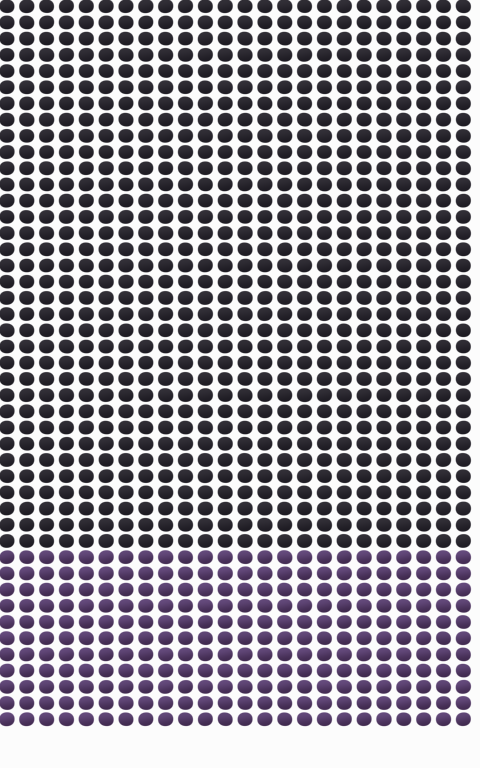
A Shadertoy shader for this pattern:

```glsl
float hash(vec2 p) {
    p = fract(p * vec2(0.1031, 0.1137));
    p += dot(p, p.yx + 33.3);
    return fract((p.x + p.y) * p.x * 17.0);
}

// Approximate distance to a slightly squared ellipse
float roundedDot(vec2 p, vec2 radius) {
    vec2 q = pow(abs(p) / radius, vec2(2.2));
    return (pow(q.x + q.y, 1.0 / 2.2) - 1.0) * min(radius.x, radius.y);
}

void mainImage(out vec4 fragColor, in vec2 fragCoord) {
    // Canvas heights, measured from the top left
    vec2 p = vec2(fragCoord.x, iResolution.y - fragCoord.y) / iResolution.y;
    float pixel = 1.0 / iResolution.y;

    // Grid of 24 columns and 45 rows
    vec2 pitch = vec2(0.02584, 0.0211);
    vec2 first = vec2(0.0090, 0.0081);
    vec2 cell = clamp(floor((p - first) / pitch + 0.5), vec2(0.0), vec2(23.0, 44.0));
    vec2 local = p - first - cell * pitch;

    // Small differences in outline and tilt between dots
    float vary = hash(cell + 3.0) - 0.5;
    float tilt = 0.12 * (hash(cell + 71.0) - 0.5);
    local.y += local.x * tilt;
    vec2 radius = vec2(0.0098, 0.0089) * (1.0 + 0.03 * vary);
    float dist = roundedDot(local, radius);

    // Soft light from above, with a darker lower rim
    vec2 q = local / radius;
    float shade = smoothstep(-0.9, 1.0, q.y + 0.2 * q.x);
    vec3 charcoal = mix(vec3(0.19, 0.18, 0.21), vec3(0.12, 0.11, 0.14), shade);
    vec3 purple = mix(vec3(0.38, 0.28, 0.47), vec3(0.26, 0.17, 0.32), shade);
    vec3 ink = cell.y < 33.5 ? charcoal : purple;
    ink *= 1.0 + 0.08 * vary;

    float cover = 1.0 - smoothstep(-0.75 * pixel, 0.75 * pixel, dist);
    fragColor = vec4(mix(vec3(0.99), ink, cover), 1.0);
}
```
